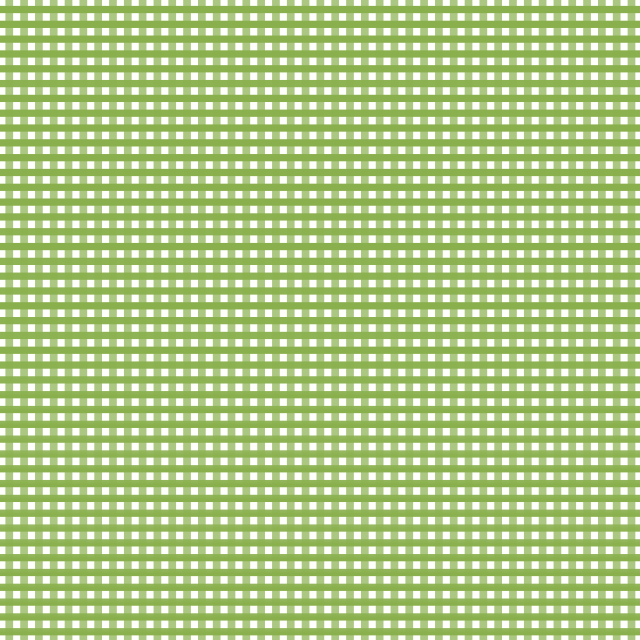
Write a WebGL 1 fragment shader that draws this pattern.

```glsl
precision highp float;

uniform vec2 u_resolution;

// Layout, in canvas units or fractions of one repeat
const vec2 REPEATS = vec2(43.2, 43.2);
const vec2 GAP_CENTER = vec2(0.0029, 0.9967);
const float COLUMN_WIDTH = 0.52;
const float BAND_WIDTH = 0.49;

// Wear of the horizontal bands
const float ROW_VARIATION = 0.14;
const float LOWER_FADE = 0.20;
const float FADE_START = 0.43;
const float FADE_END = 0.36;

const vec3 CLOTH = vec3(1.0, 1.0, 0.985);
const vec3 COLUMN_COLOR = vec3(0.67, 0.78, 0.51);
const vec3 BAND_COLOR = vec3(0.54, 0.69, 0.30);

float hash(float n) {
  return fract(sin(n * 12.99) * 4375.85);
}

// Coverage of a stripe centred at cell position 0.5
float stripe(float cell, float width, float pixel) {
  float inside = 0.5 * width - abs(cell - 0.5);
  return clamp(inside / pixel + 0.5, 0.0, 1.0);
}

void main() {
  vec2 uv = gl_FragCoord.xy / u_resolution;
  vec2 pixel = REPEATS / u_resolution;
  vec2 grid = (uv - GAP_CENTER) * REPEATS;
  vec2 cell = fract(grid);
  float row = floor(grid.y);

  // Pale columns on the cloth
  float column = stripe(cell.x, COLUMN_WIDTH, pixel.x);
  vec3 color = mix(CLOTH, COLUMN_COLOR, column);

  // Bands lose ink unevenly by row, and along their upper half lower down
  float lower = 1.0 - smoothstep(FADE_END, FADE_START, uv.y);
  float upperHalf = smoothstep(0.4, 0.7, cell.y);
  float wear = ROW_VARIATION * pow(hash(row), 2.0) + LOWER_FADE * lower * upperHalf;
  vec3 wornInk = mix(BAND_COLOR, COLUMN_COLOR, wear * (1.3 - 0.6 * column));

  // Strong bands over the columns
  float band = stripe(cell.y, BAND_WIDTH, pixel.y);
  color = mix(color, wornInk, band);

  gl_FragColor = vec4(color, 1.0);
}
```
